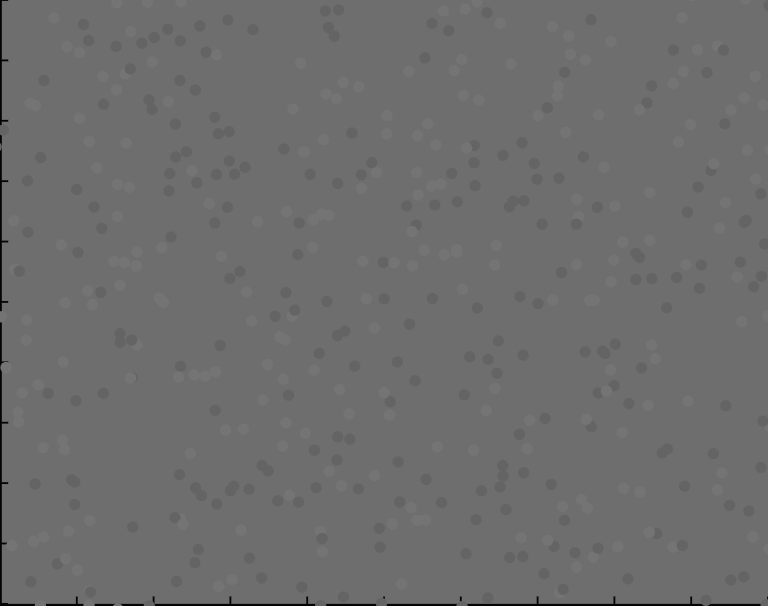
Write a WebGL 2 fragment shader that draws this texture.

```glsl
#version 300 es
precision highp float;
// Flat grey field strewn with faint darker and lighter discs, framed by thin
// black axes with ticks on the left and bottom edges. Discs are scattered by
// hashing a grid of cells and painted opaquely over the axes.

uniform vec2 u_resolution;
out vec4 outColor;

// Lengths are fractions of the canvas height.
const vec3 FIELD_COLOR = vec3(0.430);
const vec3 DARK_DISC = vec3(0.393);
const vec3 LIGHT_DISC = vec3(0.456);
const vec3 AXIS_COLOR = vec3(0.015);
const float CELL_SIZE = 0.05;
const float DISC_RADIUS = 0.0093;
const int SLOTS_PER_CELL = 3;
const float SLOT_CHANCE = 0.30;
const float LIGHT_SHARE = 0.5;
const vec2 AXIS_WIDTH = vec2(0.0030, 0.0035);   // left, bottom
const vec2 TICK_LENGTH = vec2(0.0135, 0.0155);  // on left, on bottom
const float TICK_WIDTH = 0.0030;
const float DIVISIONS = 10.0;

// Integer hash: three independent values in 0..1.
vec3 hash3(ivec3 key) {
    uvec3 v = uvec3(key + 512) * 1664525u + 1013904223u;
    v.x += v.y * v.z; v.y += v.z * v.x; v.z += v.x * v.y;
    v ^= v >> 16u;
    v.x += v.y * v.z; v.y += v.z * v.x; v.z += v.x * v.y;
    return vec3(v >> 8u) / 16777216.0;
}

// Smoothed coverage of a shape from its signed distance.
float coverage(float dist, float pixel) {
    return clamp(0.5 - dist / pixel, 0.0, 1.0);
}

// Signed distance to a row of ticks repeated along one axis.
float tickRow(float along, float away, float spacing, float len) {
    float offset = abs(mod(along + 0.5 * spacing, spacing) - 0.5 * spacing);
    return max(offset - 0.5 * TICK_WIDTH, away - len);
}

float axes(vec2 p, float aspect) {
    float lines = min(p.x - AXIS_WIDTH.x, p.y - AXIS_WIDTH.y);
    float spacingY = (1.0 - AXIS_WIDTH.y) / DIVISIONS;
    float leftTicks = tickRow(p.y - AXIS_WIDTH.y, p.x, spacingY, TICK_LENGTH.x);
    float bottomTicks = tickRow(p.x, p.y, aspect / DIVISIONS, TICK_LENGTH.y);
    return min(lines, min(leftTicks, bottomTicks));
}

// Paints the scattered discs in a fixed cell order, so overlaps stay consistent.
vec3 paintDiscs(vec3 color, vec2 p, float pixel) {
    ivec2 home = ivec2(floor(p / CELL_SIZE));
    for (int j = -1; j <= 1; j++) {
        for (int i = -1; i <= 1; i++) {
            ivec2 cell = home + ivec2(i, j);
            for (int slot = 0; slot < SLOTS_PER_CELL; slot++) {
                vec3 rnd = hash3(ivec3(cell, slot));
                if (rnd.z > SLOT_CHANCE) continue;
                vec2 center = (vec2(cell) + rnd.xy) * CELL_SIZE;
                bool isLight = rnd.z < SLOT_CHANCE * LIGHT_SHARE;
                vec3 tone = isLight ? LIGHT_DISC : DARK_DISC;
                float dist = length(p - center) - DISC_RADIUS;
                color = mix(color, tone, coverage(dist, pixel));
            }
        }
    }
    return color;
}

void main() {
    float pixel = 1.0 / u_resolution.y;
    vec2 p = gl_FragCoord.xy * pixel;
    float aspect = u_resolution.x * pixel;

    vec3 color = mix(FIELD_COLOR, AXIS_COLOR, coverage(axes(p, aspect), pixel));
    color = paintDiscs(color, p, pixel);
    outColor = vec4(color, 1.0);
}
```
